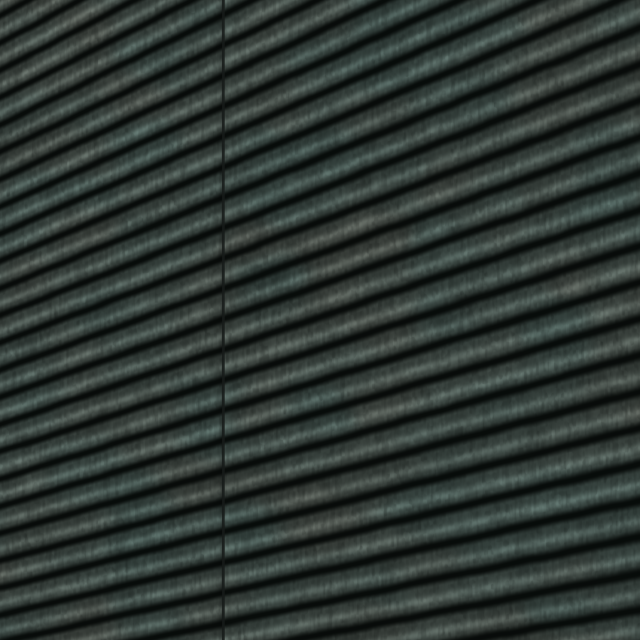
This texture is drawn by a WebGL 1 fragment shader. Its source:

```glsl
precision highp float;
// Dark green-grey corrugated cladding seen at an angle, split by one vertical seam.
// Ribs fan out from a distant vanishing point; each has a soft rounded profile,
// and smooth cellular noise adds mottling, grain and fine upright scratches.

uniform vec2 u_resolution;

const vec3 GROOVE_COLOR = vec3(0.030, 0.045, 0.038);
const vec3 RIDGE_COLOR = vec3(0.360, 0.412, 0.388);
const vec3 SEAM_COLOR = vec3(0.085, 0.102, 0.095);
const vec2 VANISHING_POINT = vec2(-2.982, -0.664);
const float RIB_PITCH = 0.01427;  // slope step from one groove to the next
const float RIB_PHASE = 0.52;
const float SEAM_X = 0.349;
const float SEAM_HALF_WIDTH = 0.0021;

float hash(vec2 cell) {
  return fract(sin(dot(cell, vec2(127.1, 311.7))) * 43758.5);
}

// Random cell values blended by distance to jittered centres, about -0.5 to 0.5.
float cellNoise(vec2 p) {
  vec2 base = floor(p);
  float total = 0.0;
  float weightSum = 0.0;
  for (int j = -1; j <= 1; j++) {
    for (int i = -1; i <= 1; i++) {
      vec2 cell = base + vec2(float(i), float(j));
      vec2 jitter = vec2(hash(cell + 17.3), hash(cell + 41.9));
      vec2 d = cell + 0.15 + 0.7 * jitter - p;
      float weight = exp(-5.0 * dot(d, d));
      total += weight * hash(cell);
      weightSum += weight;
    }
  }
  return total / weightSum - 0.5;
}

// Rib number, counted downward; whole values lie on the grooves.
float ribCoord(vec2 p) {
  vec2 ray = p - VANISHING_POINT;
  return RIB_PHASE - ray.y / (ray.x * RIB_PITCH);
}

// Brightness across one rib, from its upper groove (0) to its lower one (1).
float ribProfile(float v) {
  float body = smoothstep(0.02, 0.24, v) * (1.0 - smoothstep(0.76, 0.98, v));
  float offset = (v - 0.57) / 0.14;
  return body * (0.5 + 0.42 * exp(-offset * offset));
}

// Relative brightness change from grain, upright scratches and broad mottling.
float surfaceWear(vec2 p) {
  float grain = cellNoise(p * vec2(210.0, 150.0));
  float scratches = cellNoise(p * vec2(260.0, 48.0) + 73.0);
  float mottling = cellNoise(p * vec2(34.0, 27.0) + 29.0);
  return 0.24 * grain + 0.20 * scratches + 0.16 * mottling;
}

// Slow drift between a cool blue-green and a warmer grey.
vec3 tintDrift(vec2 p) {
  float drift = cellNoise(p * vec2(11.0, 15.0) + 53.0);
  return vec3(1.0) + drift * vec3(-0.12, 0.03, 0.05);
}

// Dark joint with a shaded left lip and a faint light on the right lip.
vec3 addSeam(vec3 color, float x, float pixel) {
  float d = x - SEAM_X;
  float lip = exp(-abs(d) / 0.006);
  color *= 1.0 + lip * mix(-0.28, 0.12, step(0.0, d));
  float joint = 1.0 - smoothstep(-pixel, pixel, abs(d) - SEAM_HALF_WIDTH);
  return mix(color, SEAM_COLOR, 0.88 * joint);
}

void main() {
  vec2 p = gl_FragCoord.xy / u_resolution;
  float pixel = 0.7 / u_resolution.x;

  // Rounded ribs with slight waver and a small change from rib to rib
  float waver = 0.035 * cellNoise(p * vec2(24.0, 40.0) + 11.0);
  float rib = ribCoord(p) + waver;
  float panel = step(SEAM_X, p.x);
  float ribGain = 0.95 + 0.10 * hash(vec2(floor(rib), panel));
  float light = ribProfile(fract(rib)) * ribGain;

  // Surface wear and colour
  light *= 1.0 + surfaceWear(p);
  vec3 color = mix(GROOVE_COLOR, RIDGE_COLOR, light) * tintDrift(p);

  color = addSeam(color, p.x, pixel);
  gl_FragColor = vec4(clamp(color, 0.0, 1.0), 1.0);
}
```
